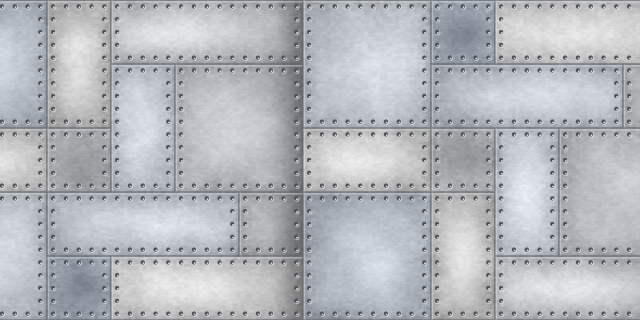
A Shadertoy shader for this texture:

```glsl
const int PANELS = 12;
const float ROWS = 5.0;
const float TILE_WIDTH = 6.0;
const float RIVET_PITCH = 0.2;

// Panel layout of one tile: left, bottom, width, height
const vec4 LAYOUT[PANELS] = vec4[](
    vec4(0, 3, 1, 2), vec4(1, 4, 3, 1), vec4(1, 2, 1, 2), vec4(2, 2, 2, 2),
    vec4(0, 2, 1, 1), vec4(0, 1, 3, 1), vec4(3, 1, 1, 1), vec4(0, 0, 1, 1),
    vec4(1, 0, 3, 1), vec4(4, 3, 2, 2), vec4(4, 2, 2, 1), vec4(4, 0, 2, 2));

// Panel finish: base tone, glow strength, warmth, glow centre along x
const vec4 FINISH[PANELS] = vec4[](
    vec4(0.67, 0.20, 0.01, 0.5), vec4(0.68, 0.20, -0.005, 0.35),
    vec4(0.74, 0.15, -0.02, 0.5), vec4(0.69, 0.11, -0.012, 0.45),
    vec4(0.74, -0.14, -0.005, 0.5), vec4(0.69, 0.21, -0.022, 0.6),
    vec4(0.67, 0.06, 0.0, 0.4), vec4(0.72, -0.19, -0.035, 0.55),
    vec4(0.74, 0.14, 0.008, 0.4), vec4(0.71, 0.15, -0.016, 0.6),
    vec4(0.71, 0.19, 0.01, 0.5), vec4(0.66, 0.18, -0.026, 0.6));

float hash(vec2 p) {
    return fract(sin(dot(p, vec2(127.1, 311.7))) * 43758.5453);
}

float noise(vec2 p) {
    vec2 cell = floor(p), f = fract(p);
    f = f * f * (3.0 - 2.0 * f);
    float low = mix(hash(cell), hash(cell + vec2(1, 0)), f.x);
    float high = mix(hash(cell + vec2(0, 1)), hash(cell + vec2(1, 1)), f.x);
    return mix(low, high, f.y);
}

float fbm(vec2 p) {
    float sum = 0.0, weight = 0.5;
    for (int i = 0; i < 4; i++) {
        sum += weight * noise(p);
        p = p * 2.1 + 7.3;
        weight *= 0.5;
    }
    return sum;
}

float disc(vec2 p, float radius, float blur) {
    return 1.0 - smoothstep(radius - blur, radius + blur, length(p));
}

float line(float dist, float width, float blur) {
    return 1.0 - smoothstep(width - blur, width + blur, abs(dist));
}

int findPanel(vec2 p) {
    int found = 0;
    for (int i = 0; i < PANELS; i++) {
        vec2 local = p - LAYOUT[i].xy;
        if (all(greaterThanEqual(local, vec2(0))) && all(lessThan(local, LAYOUT[i].zw))) found = i;
    }
    return found;
}

// Soft sheen, worn borders and brushed grain
vec3 sheetMetal(vec2 p, vec2 local, vec2 size, vec4 finish, float edge) {
    vec2 fromGlow = (local / size - vec2(finish.w, 0.5)) / vec2(0.36, 0.34);
    float cloud = fbm(p * 2.3) - 0.47;
    float grain = fbm(p * vec2(17.0, 21.0)) - 0.47;
    float brushed = noise(p * vec2(9.0, 70.0)) - 0.5;
    float border = exp(-edge * 7.0);
    float tone = finish.x + finish.y * exp(-dot(fromGlow, fromGlow) * 0.7);
    tone += 0.14 * cloud + (0.09 + 0.13 * border) * grain + 0.025 * brushed;
    tone -= 0.09 * border;
    return tone + vec3(0.0, 0.006, 0.014) + finish.z * vec3(1.0, 0.3, -0.7);
}

// Dark dome with a small glint and a pale rim
vec3 addRivet(vec3 color, vec2 q, float blur) {
    color = mix(color, vec3(0.88, 0.89, 0.91), 0.55 * disc(q - vec2(0.012, -0.014), 0.04, blur));
    color = mix(color, vec3(0.27, 0.28, 0.31), 0.9 * disc(q, 0.034, blur));
    return mix(color, vec3(0.93), 0.8 * disc(q - vec2(0.011, -0.013), 0.014, blur * 0.8));
}

void mainImage(out vec4 fragColor, in vec2 fragCoord) {
    float pixel = ROWS / iResolution.y;
    vec2 p = fragCoord * pixel - vec2(0.73, 0.0);

    // Every second tile is mirrored vertically
    float tile = floor(p.x / TILE_WIDTH);
    bool mirrored = mod(tile, 2.0) > 0.5;
    vec2 q = vec2(p.x - tile * TILE_WIDTH, mirrored ? ROWS - p.y : p.y);
    q.y = clamp(q.y, 0.0, ROWS - 0.0001);

    int id = findPanel(q);
    vec2 size = LAYOUT[id].zw;
    vec2 local = q - LAYOUT[id].xy;
    vec2 inset = min(local, size - local);
    float edge = min(inset.x, inset.y);
    vec3 color = sheetMetal(p, local, size, FINISH[id], edge);

    // Shadow gathering before the wide column
    float shadow = smoothstep(3.2, 4.0, q.x) * (1.0 - step(4.0, q.x));
    color *= 1.0 - 0.3 * shadow * shadow;

    // Seams with a bright bevel on the left and top
    float blur = max(0.006, 0.55 * pixel);
    float topGap = mirrored ? local.y : size.y - local.y;
    float bevel = max(line(local.x - 0.028, 0.012, blur), line(topGap - 0.028, 0.012, blur));
    color = mix(color, vec3(0.9, 0.91, 0.92), 0.42 * bevel);
    color = mix(color, vec3(0.38, 0.4, 0.42), 0.65 * line(edge, 0.012, blur));

    // Rivets in the outer ring of lattice cells
    vec2 center = (floor(local / RIVET_PITCH) + 0.5) * RIVET_PITCH;
    vec2 ring = min(center, size - center);
    vec2 offset = local - center;
    if (mirrored) offset.y = -offset.y;
    if (min(ring.x, ring.y) < 0.75 * RIVET_PITCH) color = addRivet(color, offset, blur);

    fragColor = vec4(clamp(color, 0.0, 1.0), 1.0);
}
```
